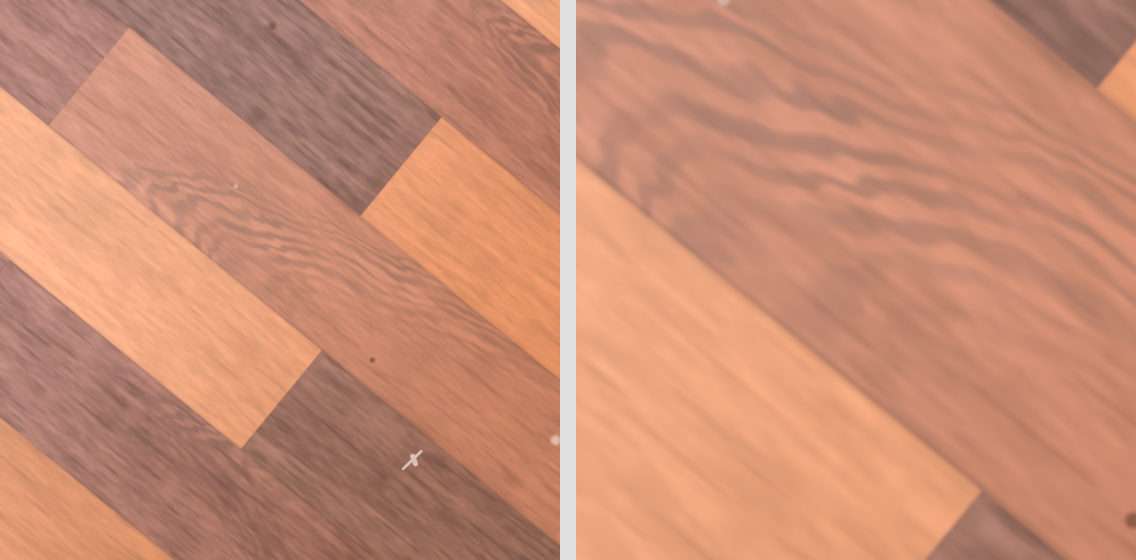
Left, the full canvas; right, a detail of the centre.
A three.js fragment shader for this texture:

```glsl
// Diagonal wooden floor: long staggered planks in honey, rose and walnut tones.
// The plane is rotated into plank space, split into rows and butt joints, then
// each plank gets streaked grain, nested growth arches and a soft sheen.
varying vec2 vUv;

const vec2 ALONG = vec2(0.773, 0.634);
const vec2 ACROSS = vec2(-0.634, 0.773);
const float ROW_WIDTH = 0.2285;
const float ROW_START = 0.119;
const float PLANK_LENGTH = 1.165;
const float STAGGER = 0.632;
const float FIRST_JOINT = 0.209;

const vec3 HONEY = vec3(0.94, 0.67, 0.515);
const vec3 AMBER = vec3(0.92, 0.635, 0.475);
const vec3 ROSE = vec3(0.82, 0.575, 0.48);
const vec3 MAUVE = vec3(0.685, 0.495, 0.445);
const vec3 RUSSET = vec3(0.755, 0.525, 0.45);
const vec3 WALNUT = vec3(0.625, 0.47, 0.425);
const vec3 ASH_LINE = vec3(0.60, 0.46, 0.41);
const vec3 CHIP = vec3(0.93, 0.84, 0.81);
const vec3 KNOT = vec3(0.40, 0.25, 0.21);

float hash(vec2 p) {
  return fract(sin(dot(p, vec2(127.1, 311.7))) * 43758.5453);
}

float noise(vec2 p) {
  vec2 i = floor(p), f = fract(p);
  f = f * f * (3.0 - 2.0 * f);
  return mix(mix(hash(i), hash(i + vec2(1.0, 0.0)), f.x),
             mix(hash(i + vec2(0.0, 1.0)), hash(i + vec2(1.0)), f.x), f.y);
}

float segment(vec2 p, vec2 a, vec2 b) {
  vec2 d = b - a;
  return length(p - a - d * clamp(dot(p - a, d) / dot(d, d), 0.0, 1.0));
}

float spot(vec2 p, vec2 center, float radius) {
  return 1.0 - smoothstep(radius * 0.3, radius, length(p - center));
}

// Wood tone by row, before or after the butt joint
vec3 plankTone(float row, bool after) {
  if (row > 1.5) return AMBER * 0.96;
  if (row > 0.5) return MAUVE;
  if (row > -0.5) return after ? WALNUT : HONEY;
  if (row > -1.5) return after ? ROSE : MAUVE;
  if (row > -2.5) return after ? AMBER : WALNUT;
  if (row > -3.5) return RUSSET;
  return HONEY;
}

// Short and long streaks drawn out along the plank, centred on zero
float streaks(vec2 q) {
  q.y += 0.012 * noise(q * vec2(6.0, 10.0));
  float broad = noise(q * vec2(2.5, 30.0)) - 0.5;
  float medium = noise(q * vec2(9.0, 85.0)) - 0.5;
  float fine = noise(q * vec2(30.0, 170.0)) - 0.5;
  float fleck = noise(q * vec2(85.0, 240.0)) - 0.5;
  return 0.3 * broad + 0.5 * medium + 0.55 * fine + 0.3 * fleck;
}

// Nested rounded arches whose tips point back along the plank
float arches(vec2 q, float tip, float axis, float reach) {
  float d = q.y - axis;
  float ring = q.x - 3.2 * (sqrt(d * d + 0.0016) - 0.04);
  ring += 0.10 * (noise(q * vec2(8.0, 20.0)) - 0.5);
  ring += 0.025 * (noise(q * vec2(35.0, 110.0)) - 0.5);
  float wave = 0.5 + 0.5 * sin(ring * 125.0 + 4.0 * noise(vec2(ring * 14.0, 3.0)));
  float zone = smoothstep(tip, tip + 0.12, ring)
             * (1.0 - smoothstep(tip + 0.4 * reach, tip + reach, ring));
  float broken = 0.35 + 0.9 * noise(q * vec2(14.0, 45.0));
  return zone * broken * smoothstep(0.2, 0.95, wave);
}

vec3 floorColor(vec2 p) {
  vec2 q = vec2(dot(p, ALONG), dot(p, ACROSS));
  float v = (q.y - ROW_START) / ROW_WIDTH;
  float row = floor(v);
  v -= row;
  float joint = mod(FIRST_JOINT + (row + 1.0) * STAGGER, PLANK_LENGTH);
  float u = (q.x - joint) / PLANK_LENGTH;
  bool after = u > 0.0;
  vec3 tone = plankTone(row, after);
  float dark = 1.0 - smoothstep(0.62, 0.88, tone.r);

  // Grain, stronger in dark wood, with its own seed on every plank
  vec2 seed = 17.0 * vec2(hash(vec2(row, floor(u))), hash(vec2(floor(u), row + 9.0)));
  vec2 g = q + seed;
  float grain = streaks(g);
  vec3 col = tone * (1.0 + mix(0.13, 0.28, dark) * grain);
  float pores = smoothstep(0.64, 0.9, noise(g * vec2(16.0, 140.0)));
  col *= 1.0 - mix(0.05, 0.12, dark) * pores;
  col *= 0.97 + 0.06 * noise(g * vec2(5.0, 12.0));

  // Growth arches on every second row
  if (mod(row, 2.0) > 0.5 && after) {
    bool middle = row > -1.5 && row < -0.5;
    float arch = arches(vec2(q.x, v * ROW_WIDTH), middle ? 0.27 : 0.60,
                        middle ? 0.20 : 0.025, middle ? 0.56 : 0.42);
    col = mix(col, middle ? ASH_LINE : ASH_LINE * 0.86, 0.50 * arch);
  }

  // Pale sheen at the near end, warmer and darker toward the far end
  float far = smoothstep(0.25, 1.25, q.x);
  col *= mix(vec3(1.03, 1.05, 1.08), vec3(0.95, 0.88, 0.81), far);

  // Fine seams between rows and at the butt joints
  float edge = min(v, 1.0 - v) * ROW_WIDTH;
  float butt = min(fract(u), 1.0 - fract(u)) * PLANK_LENGTH;
  col *= 1.0 - 0.07 * (1.0 - smoothstep(0.001, 0.005, edge));
  col *= 1.0 - 0.03 * (1.0 - smoothstep(0.0005, 0.003, butt));
  return col;
}

void main() {
  vec2 p = vec2(vUv.x, 1.0 - vUv.y);
  vec3 col = vec3(0.0);
  for (int i = 0; i < 9; i++) {
    vec2 offset = vec2(mod(float(i), 3.0), floor(float(i) / 3.0)) - 1.0;
    col += floorColor(p + offset * 0.0011) / 9.0;
  }

  // Small knots and pale chips
  col = mix(col, KNOT, 0.5 * spot(p, vec2(0.486, 0.047), 0.011));
  col = mix(col, KNOT, 0.6 * spot(p, vec2(0.665, 0.643), 0.007));
  float chip = min(segment(p, vec2(0.720, 0.837), vec2(0.752, 0.806)),
                   segment(p, vec2(0.737, 0.815), vec2(0.742, 0.828)) - 0.002);
  col = mix(col, CHIP, 0.8 * (1.0 - smoothstep(0.001, 0.004, chip)));
  col = mix(col, CHIP, 0.7 * spot(p, vec2(0.992, 0.786), 0.013));
  col = mix(col, CHIP, 0.5 * spot(p, vec2(0.421, 0.333), 0.006));
  gl_FragColor = vec4(clamp(col, 0.0, 1.0), 1.0);
}
```
